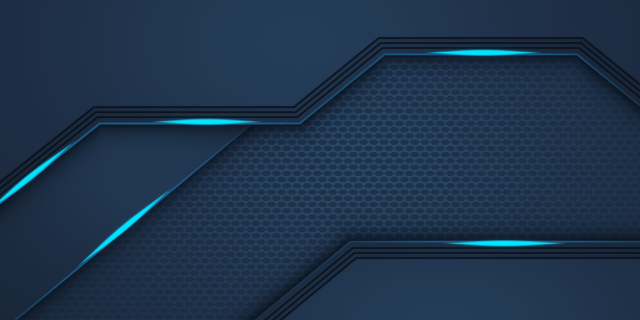
A Shadertoy shader for this background:

```glsl
// Dark blue layered panels with grooved borders, cyan flares and a perforated mesh.

const vec3 NAVY  = vec3(0.105, 0.160, 0.240);
const vec3 STEEL = vec3(0.142, 0.235, 0.345);
const vec3 INK   = vec3(0.025, 0.050, 0.085);
const vec3 BLUE  = vec3(0.090, 0.430, 0.660);
const vec3 CYAN  = vec3(0.000, 0.900, 1.000);

// Signed distance to the line a-b, positive on its left side.
float leftOf(vec2 p, vec2 a, vec2 b) {
    vec2 t = normalize(b - a);
    return t.x * (p.y - a.y) - t.y * (p.x - a.x);
}

// Soft antialiased mask, one where d is positive.
float mask(float d, float blur) {
    return smoothstep(-blur, blur, d);
}

// Navy surface with a broad elliptical light.
vec3 surface(vec2 p, vec2 center, vec2 radius) {
    vec2 q = (p - center) / radius;
    return mix(NAVY, STEEL, exp(-dot(q, q)));
}

// Shadow that a panel throws outside its edge.
vec3 castShadow(vec3 color, float d, float reach, float strength) {
    return mix(color, INK, strength * exp(-max(-d, 0.0) / reach));
}

// Three parallel grooves running inside the panel border.
vec3 grooves(vec3 color, float d, float blur) {
    color *= 1.0 - 0.14 * (1.0 - mask(d - 0.058, 0.004));
    for (int i = 0; i < 3; i++) {
        float offset = 0.022 + 0.0155 * float(i);
        float line = mask(0.0026 - abs(d - offset), blur);
        color = mix(color, INK, 0.88 * line);
    }
    return color;
}

// Staggered oval holes; returns hole coverage.
float meshHoles(vec2 p) {
    vec2 pitch = vec2(0.0320, 0.0195);
    float row = floor(p.y / pitch.y);
    float shift = 0.5 * mod(row, 2.0);
    vec2 q = vec2(fract(p.x / pitch.x + shift), fract(p.y / pitch.y)) - 0.5;
    q = abs(q * pitch);
    float hex = max(q.y, 0.50 * q.x + 0.55 * q.y);
    return 1.0 - smoothstep(0.0062, 0.0092, hex);
}

// Lens-shaped flare on an edge, with a thin blue rim fading along it.
vec3 flare(vec3 color, vec2 p, vec2 center, vec2 dir, float d, float size, float blur) {
    float s = dot(p - center, normalize(dir));
    float taper = max(0.0, 1.0 - s * s / (size * size));
    float halfWidth = 0.0085 * taper * taper;
    float rim = mask(0.0028 - abs(d - 0.002), blur) * exp(-s * s / (5.0 * size * size));
    float across = (d - 0.007) / 0.011;
    float haze = exp(-across * across - 4.0 * s * s / (size * size));
    float core = mask(halfWidth - abs(d - 0.0075), blur + 0.0015);
    core *= smoothstep(0.0, 0.45, taper);
    color = mix(color, BLUE, 0.85 * rim);
    color = mix(color, BLUE, 0.55 * haze);
    return mix(color, CYAN, core);
}

void mainImage(out vec4 fragColor, in vec2 fragCoord) {
    vec2 p = fragCoord / iResolution.y;
    float blur = 0.8 / iResolution.y;

    // Slopes and panel distances, positive inside each panel.
    vec2 rise = vec2(0.78, 0.625);
    vec2 slant = vec2(0.737, 0.612);
    float lowStep = max(p.y - 0.612, leftOf(p, vec2(0.0, 0.362), vec2(0.3125, 0.612)));
    float highStep = max(p.y - 0.828, leftOf(p, vec2(0.9375, 0.612), vec2(1.203, 0.828)));
    highStep = max(highStep, leftOf(p, vec2(1.802, 0.828), vec2(2.0, 0.667)));
    float upper = min(lowStep, highStep);
    float side = leftOf(p, vec2(0.052, 0.0), vec2(0.789, 0.612));
    float lower = min(0.247 - p.y, -leftOf(p, vec2(0.794, 0.0), vec2(1.094, 0.247)));

    // Recessed mesh, clearest around its light.
    vec3 color = surface(p, vec2(1.12, 0.52), vec2(0.85, 0.65));
    vec2 spread = (p - vec2(1.10, 0.50)) / vec2(0.70, 0.50);
    float clarity = 0.2 + 0.8 * exp(-dot(spread, spread));
    vec3 web = color * 1.13 + vec3(0.0, 0.012, 0.018);
    color = mix(color, mix(web, color * 0.83, meshHoles(p)), clarity);
    color = castShadow(color, side, 0.030, 0.72);

    // Slanted side panel beneath the upper one.
    vec3 sideColor = surface(p, vec2(0.48, 0.48), vec2(0.45, 0.35)) * 0.94;
    color = mix(color, sideColor, mask(side, blur));
    color = flare(color, p, vec2(0.391, 0.285), slant, side, 0.20, blur);

    // Lower panel.
    color = castShadow(color, lower, 0.026, 0.85);
    vec3 lowerColor = surface(p, vec2(1.38, 0.0), vec2(0.65, 0.32));
    color = mix(color, grooves(lowerColor, lower, blur), mask(lower, blur));
    color = flare(color, p, vec2(1.576, 0.242), vec2(1.0, 0.0), lower, 0.20, blur);

    // Upper panel.
    color = castShadow(color, upper, 0.026, 0.85);
    vec3 upperColor = surface(p, vec2(0.93, 0.87), vec2(0.75, 0.50));
    color = mix(color, grooves(upperColor, upper, blur), mask(upper, blur));
    color = flare(color, p, vec2(0.095, 0.443), rise, upper, 0.19, blur);
    color = flare(color, p, vec2(0.646, 0.617), vec2(1.0, 0.0), upper, 0.18, blur);
    color = flare(color, p, vec2(1.510, 0.838), vec2(1.0, 0.0), upper, 0.19, blur);

    fragColor = vec4(color, 1.0);
}
```
